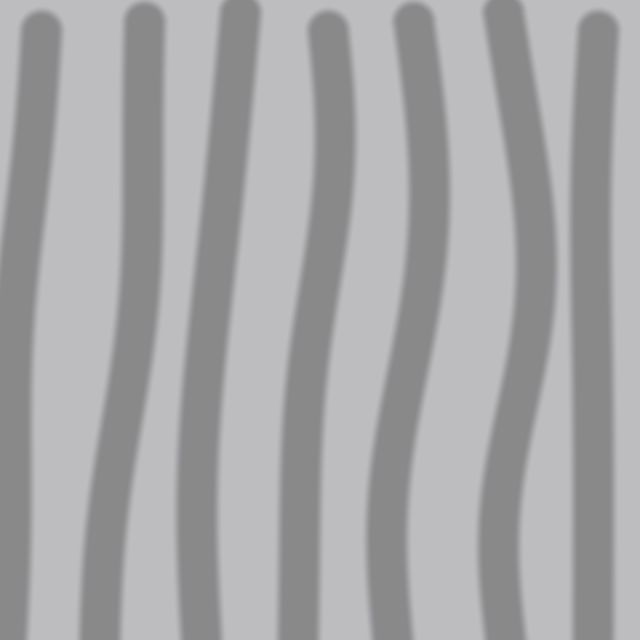
Reproduce this pattern procedurally as a Shadertoy shader.

```glsl
// Seven soft grey hand-drawn strokes hanging side by side, with round tops and wavering sides.

const float PI = 3.14159265;
const int STROKES = 7;

// Per stroke, in thousandths of the canvas: lean, S-bend, bow, ripple
const vec4 SWAY[STROKES] = vec4[STROKES](
    vec4(-55.0,  0.0, -13.0,  4.0),
    vec4(-70.0,  7.0,  16.0, -5.0),
    vec4(-61.0,  7.0, -20.0, -1.0),
    vec4(-47.0, 14.0,   3.0,  5.0),
    vec4(-33.0, 23.0,  16.0, -3.0),
    vec4(  3.0, 21.0,  34.0, -9.0),
    vec4( -8.0, -4.0,  -7.0, -1.0));

// Slightly uneven spacing of the stroke tops
float topX(float i) {
    return 0.065 + 0.145 * i + 0.011 * sin(i * PI / 3.0) + 0.013 * sin(i * PI / 6.0);
}

// Staggered height of the round caps
float topY(float i) {
    return 0.965 + 0.016 * sin((i - 4.0) * PI / 1.5);
}

// Sideways drift at depth t: 0 at the cap, 1 at the bottom edge
float drift(vec4 sway, float t) {
    return 0.001 * dot(sway, vec4(t, sin(2.0 * PI * t), sin(PI * t), sin(3.0 * PI * t)));
}

// Distance to the centre line of one stroke, rounded above its cap
float strokeDistance(vec2 p, int index) {
    float i = float(index);
    float top = topY(i);
    float t = max(top - p.y, 0.0) / top;
    float x = topX(i) + drift(SWAY[index], t);
    return length(vec2(p.x - x, max(p.y - top, 0.0)));
}

void mainImage(out vec4 fragColor, in vec2 fragCoord) {
    vec2 uv = fragCoord / iResolution.xy;

    float d = 1.0;
    for (int i = 0; i < STROKES; i++) d = min(d, strokeDistance(uv, i));

    // Soft, slightly blurred edges
    float ink = 1.0 - smoothstep(-0.009, 0.009, d - 0.032);
    vec3 paper = vec3(0.743, 0.743, 0.751);
    vec3 stroke = vec3(0.536, 0.536, 0.543);
    fragColor = vec4(mix(paper, stroke, ink), 1.0);
}
```
